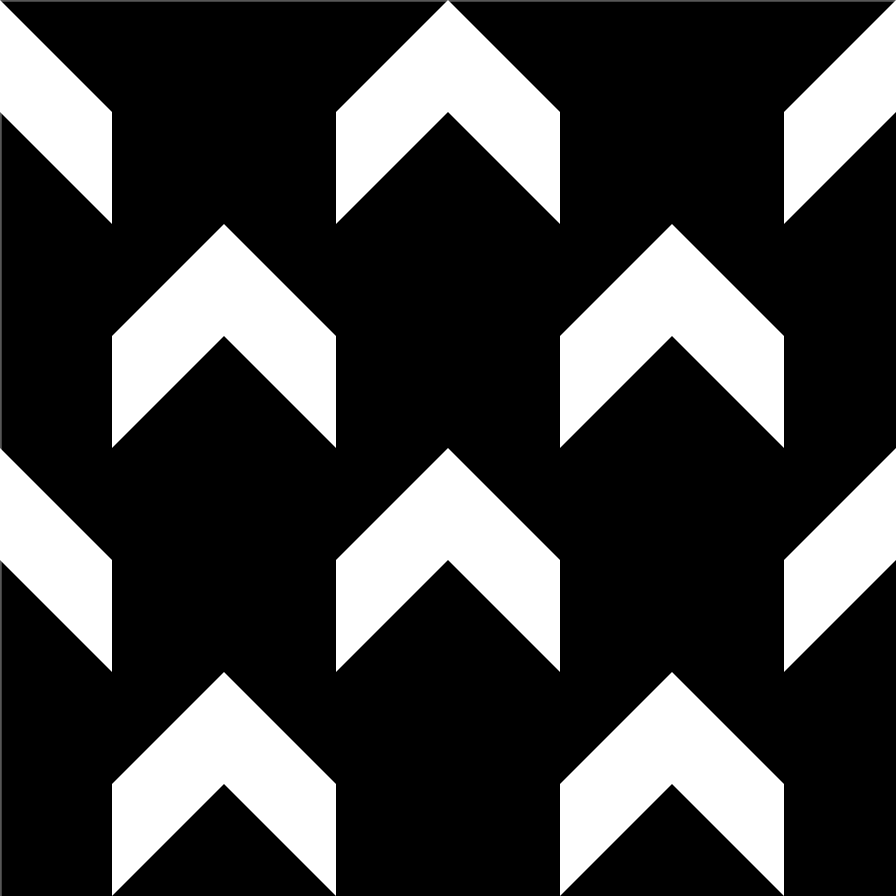
Reproduce this pattern procedurally as a Shadertoy shader.

```glsl
const float UNITS_ACROSS = 8.0;              // grid units along the canvas side
const vec2 CELL = vec2(4.0, 2.0);            // one repeat, in grid units
const float HAIRLINE_WIDTH = 1.0 / 64.0;     // in grid units
const vec3 BLACK = vec3(0.0);
const vec3 WHITE = vec3(1.0);
const vec3 GREY = vec3(0.34);

// Offset from the nearest cell's bottom centre, alternate rows shifted by half
vec2 brickCell(vec2 p, vec2 cell) {
    float row = floor(p.y / cell.y);
    float shift = 0.5 * cell.x * mod(row, 2.0);
    return vec2(mod(p.x - shift, cell.x) - 0.5 * cell.x, p.y - row * cell.y);
}

// Upward 45 degree chevron with vertical ends, standing on y = 0
float chevronDistance(vec2 p, float halfWidth, float thickness) {
    float x = abs(p.x);
    float middle = halfWidth + 0.5 * thickness;
    float band = (abs(p.y + x - middle) - 0.5 * thickness) * inversesqrt(2.0);
    return max(band, x - halfWidth);
}

float coverage(float dist, float pixel) {
    return clamp(0.5 - dist / pixel, 0.0, 1.0);
}

void mainImage(out vec4 fragColor, in vec2 fragCoord) {
    float pixel = UNITS_ACROSS / iResolution.y;
    vec2 p = fragCoord * pixel;

    // Faint hairline along the left and top borders
    float border = min(p.x, UNITS_ACROSS - p.y) - HAIRLINE_WIDTH;
    vec3 color = mix(BLACK, GREY, coverage(border, pixel));

    // Staggered chevrons
    float chevron = chevronDistance(brickCell(p, CELL), 1.0, 1.0);
    color = mix(color, WHITE, coverage(chevron, pixel));

    fragColor = vec4(color, 1.0);
}
```
